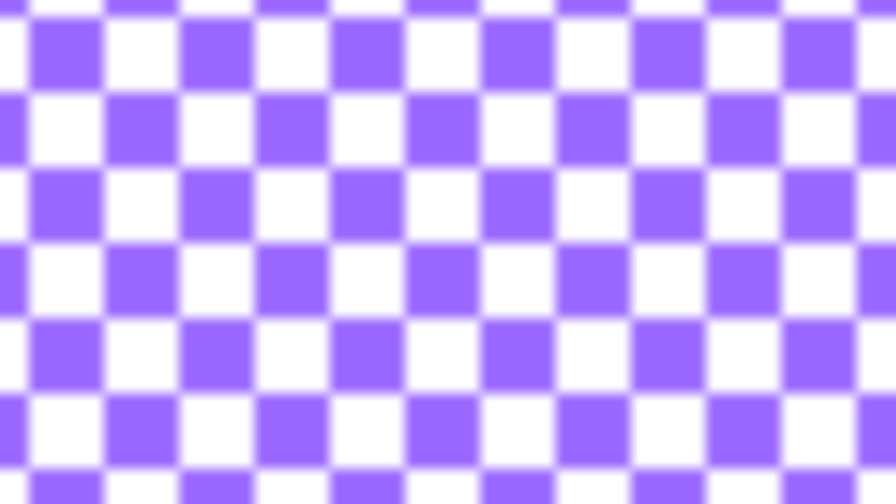
Reproduce this pattern procedurally as a WebGL 2 fragment shader.

```glsl
#version 300 es
precision highp float;
// Soft-edged checkerboard of violet and white squares.

uniform vec2 u_resolution;
out vec4 fragColor;

// Square wave with blurred flanks: +1 in even cells, -1 in odd cells.
vec2 softSquareWave(vec2 cell, float blur) {
  vec2 edgeDistance = 0.5 - abs(mod(cell + 0.5, 2.0) - 1.0);
  return 2.0 * smoothstep(-blur, blur, edgeDistance) - 1.0;
}

void main() {
  // Cell coordinates, scaled by canvas height.
  float cellsPerHeight = 6.698;
  vec2 cell = gl_FragCoord.xy / u_resolution.y * cellsPerHeight - vec2(0.383, 0.468);

  // Edge blur, never narrower than a pixel.
  float blur = max(0.128, cellsPerHeight / u_resolution.y);
  vec2 wave = softSquareWave(cell, blur);

  // The product of both waves alternates the squares.
  float whiteness = 0.5 + 0.5 * wave.x * wave.y;
  vec3 violet = vec3(0.6, 0.4, 1.0);
  fragColor = vec4(mix(violet, vec3(1.0), whiteness), 1.0);
}
```
